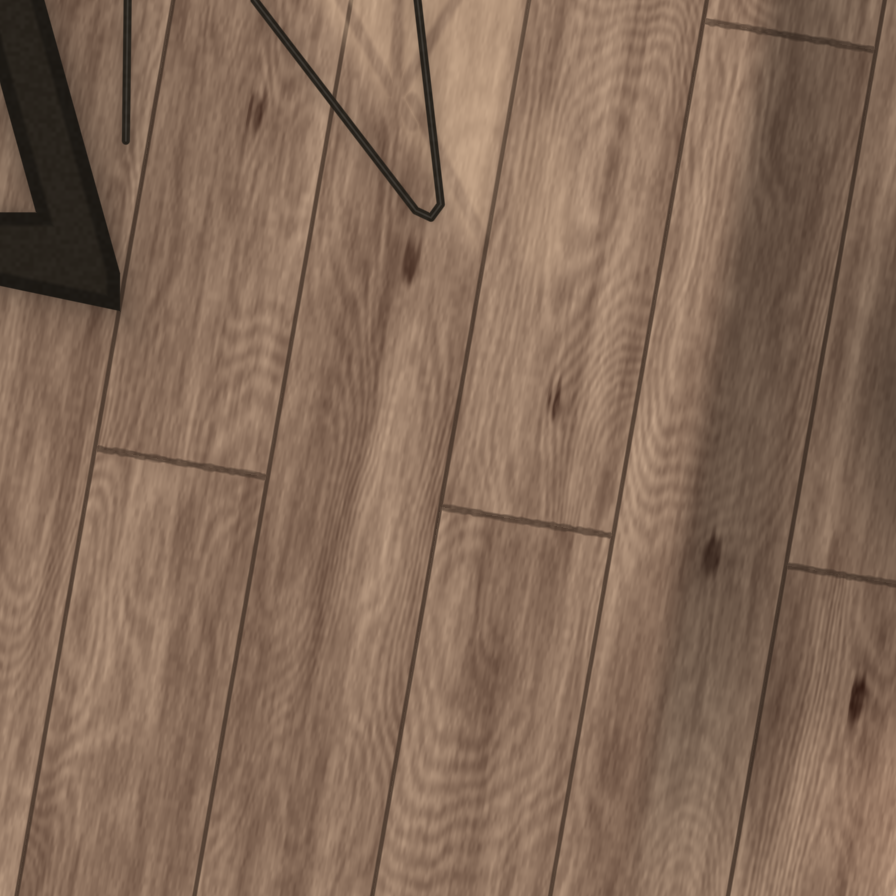
A Shadertoy shader for this texture:

```glsl
// Slanted oak floorboards with staggered end joints, grain and knots, under
// patches of light and shade, with dark table and hairpin legs at the top left.
// Boards come from a skewed grid; grain is the contour lines of stretched noise.

float hash(vec2 p) {
    vec3 q = fract(p.xyx * 0.1031);
    q += dot(q, q.yzx + 33.33);
    return fract((q.x + q.y) * q.z);
}

float noise(vec2 p) {
    vec2 i = floor(p), f = fract(p);
    f = f * f * f * (f * (f * 6.0 - 15.0) + 10.0);
    return mix(mix(hash(i), hash(i + vec2(1, 0)), f.x),
               mix(hash(i + vec2(0, 1)), hash(i + vec2(1, 1)), f.x), f.y);
}

float segment(vec2 p, vec2 a, vec2 b) {
    vec2 d = b - a;
    return length(p - a - d * clamp(dot(p - a, d) / dot(d, d), 0.0, 1.0));
}

// Oak colour; across runs 0..1 over one board, along follows its length
vec3 oak(float across, float along, vec2 seed, vec2 knot) {
    vec2 g = vec2(across, along);
    float knotDist = length((g - knot) * vec2(0.2, 0.5));
    float bend = noise(g * vec2(2.2, 2.6) + seed)
               + 0.28 * noise(g * vec2(5.0, 7.0) + seed)
               + 0.9 * pow(across - 0.5, 2.0) + 0.25 * exp(-knotDist * 28.0);
    float rings = sin(bend * 72.0 + 1.5 * noise(g * vec2(25.0, 40.0) + seed));
    float stain = noise(g * vec2(3.2, 2.8) + seed.yx + 7.0);
    float streak = noise(g * vec2(11.0, 3.5) + seed + 19.0);
    float fibre = noise(g * vec2(42.0, 20.0) + seed);
    float pores = noise(g * vec2(75.0, 110.0) + seed);
    float tone = 0.53 + 0.42 * (stain - 0.5) + 0.34 * (streak - 0.5)
               + rings * mix(0.03, 0.12, noise(g * vec2(4.0, 5.0) + seed + 31.0))
               + 0.24 * (fibre - 0.5) + 0.18 * (pores - 0.5)
               + 0.5 * pow(across - 0.5, 2.0);
    // Dark knot core inside a faint elongated halo
    float core = length((g - knot) * vec2(0.2, 0.4)) + 0.008 * (fibre - 0.5);
    tone -= 0.6 * (1.0 - smoothstep(0.003, 0.013, core));
    tone -= 0.14 * exp(-knotDist * 22.0);
    return mix(vec3(0.36, 0.265, 0.212), vec3(0.70, 0.585, 0.49), tone);
}

// Sunlit wedge crossed by thin rod shadows, plus a small oval patch
float sunlight(vec2 p) {
    float d = 1.0 - p.y;
    float sun = smoothstep(-0.01, 0.03, p.x - 0.345 - 0.65 * d)
              * smoothstep(-0.01, 0.02, 0.59 - 0.17 * d - p.x);
    float rods = segment(p, vec2(0.46, 0.89), vec2(0.555, 0.70));
    for (float i = 0.0; i < 3.0; i++)
        rods = min(rods, segment(p, vec2(0.37 + 0.075 * i, 1.02), vec2(0.46 - 0.018 * i, 0.86)));
    sun *= 0.25 + 0.75 * smoothstep(0.003, 0.01, rods);
    float oval = length((p - vec2(0.605, 0.78)) / vec2(0.04, 0.11));
    return max(sun, 0.5 * (1.0 - smoothstep(0.6, 1.1, oval)));
}

// Brightness of the broad shadow on the right and the slow falloff elsewhere
float shading(vec2 p) {
    float e = p.x - 0.684 - 0.156 * p.y;
    float band = smoothstep(-0.005, 0.04, e) * (1.0 - 0.65 * smoothstep(0.06, 0.2, e));
    float light = 1.02 - 0.27 * band * smoothstep(-0.1, 0.25, p.y);
    light *= 1.0 - 0.3 * smoothstep(0.2, 0.0, length((p - vec2(1.02, 0.56)) * vec2(1.6, 0.7)));
    light *= 1.0 + 0.25 * smoothstep(0.2, 0.0, length(p - vec2(1.02, 0.1)));
    return light * (1.0 - 0.12 * smoothstep(0.4, 0.0, length(p - vec2(0.0, 0.85))));
}

// Slanted table leg with its foot bar
float tableLeg(vec2 p) {
    float d = 1.0 - p.y, side = p.x - 0.0495 - 0.277 * d;
    float outer = max(max(side, p.x - 0.134), d - 0.319 - 0.21 * p.x);
    return max(outer, min(-0.075 - side, 0.237 - d));
}

// Bent hairpin rod and a shorter straight rod
float thinRods(vec2 p) {
    vec2 left = vec2(0.464, 0.765), low = vec2(0.481, 0.757), right = vec2(0.492, 0.772);
    float pin = min(segment(p, vec2(0.284, 1.0), left), segment(p, right, vec2(0.466, 1.0)));
    pin = min(pin, min(segment(p, left, low), segment(p, low, right)));
    return min(pin, segment(p, vec2(0.1425, 1.0), vec2(0.1405, 0.843)));
}

void mainImage(out vec4 fragColor, in vec2 fragCoord) {
    vec2 p = fragCoord / iResolution.y;
    float px = 1.0 / iResolution.y;

    // Board grid: slanted columns, every second one shifted by half a length
    float column = (p.x - 0.0185 - 0.175 * p.y) / 0.1985;
    float along = p.y + 0.17 * p.x;
    float k = floor(column), across = column - k;
    float row = (along - 0.518 - 0.592 * mod(k, 2.0)) / 1.184;
    vec2 board = vec2(k, floor(row)) + 11.0;
    vec2 seed = 60.0 * vec2(hash(board), hash(board + 57.0));
    vec2 knot = vec2(0.4 + 0.2 * hash(board + 5.0), 0.923 - 0.135 * k);
    vec3 color = oak(across, along, seed, knot);

    // Long seams and slightly ragged end joints
    float ragged = noise(p * 170.0);
    float seam = min(across, 1.0 - across) * 0.195;
    float joint = abs(row - round(row)) * 1.167 + 0.002 * (ragged - 0.5);
    float gap = 0.78 * (1.0 - smoothstep(0.0012, 0.0025 + px, seam));
    gap = max(gap, (0.5 + 0.25 * ragged) * (1.0 - smoothstep(0.002, 0.0042 + px, joint)));
    color = mix(color, vec3(0.25, 0.19, 0.15), gap);

    color = mix(color, color * 0.55 + vec3(0.40, 0.34, 0.28), 0.85 * sunlight(p));
    color *= shading(p);

    // Furniture with a soft contact shadow
    float leg = tableLeg(p), rod = thinRods(p);
    color *= 1.0 - 0.22 * exp(-max(leg, 0.0) * 60.0) - 0.12 * exp(-rod * 90.0);
    vec3 iron = vec3(0.15, 0.13, 0.105) + 0.025 * (noise(p * 200.0) - 0.5);
    color = mix(color, iron * mix(0.75, 1.05, smoothstep(0.012, 0.018, -leg)),
                1.0 - smoothstep(-px, px, leg));
    color = mix(color, iron + 0.09 * (1.0 - smoothstep(0.0, 0.002, rod)),
                1.0 - smoothstep(0.0045 - px, 0.0045 + px, rod));
    fragColor = vec4(color, 1.0);
}
```
